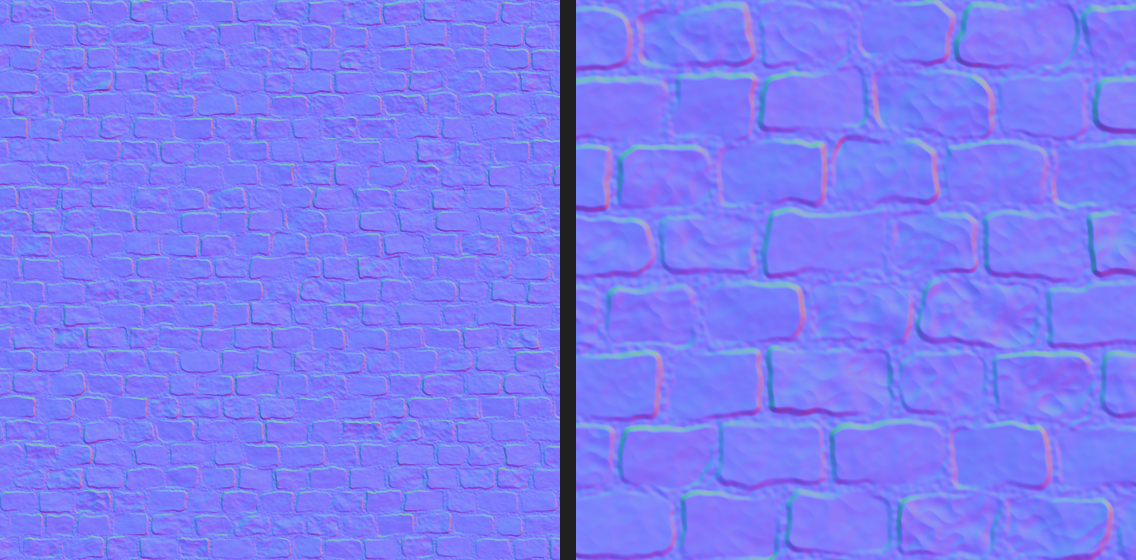
Left: the whole. Right: its middle third, enlarged.
Reproduce this texture map procedurally as a WebGL 1 fragment shader.

```glsl
precision highp float;
// Tangent-space normal map of a worn cobblestone wall laid in uneven courses.

uniform vec2 u_resolution;

const vec2 GRID = vec2(15.0, 24.0);    // stones across, courses down
const float EDGE_JITTER = 0.26;        // uneven stone widths, in cells
const float COURSE_JITTER = 0.4;       // uneven bond between courses, in cells
const float JOINT_HALF = 0.0009;       // half the joint width
const float SIZE_JITTER = 0.0010;
const float BEVEL_WIDTH = 0.0040;
const float BEVEL_HEIGHT = 0.0021;
const vec2 CORNER_RADIUS = vec2(0.005, 0.013);
const float COURSE_WAVE = 0.0065;      // slow sag of the courses
const float EDGE_BULGE = 0.0060;       // bent outlines
const float EDGE_CHIP = 0.0028;        // chipped outlines
const vec2 SKEW = vec2(0.16, 0.08);    // outlines out of square
const float TILT = 0.24;               // random lean of each stone
const float LEAN_DOWN = 0.03;          // shared lean of all stones
const vec2 ROUGHNESS = vec2(0.0012, 0.0048);
const float PITTING = 0.0006;
const float GRAIN = 0.0013;            // sandy mortar
const float SAMPLE_STEP = 0.0009;
const float SIDE_STRENGTH = 0.58;      // softens red and green
const vec3 FLAT_TONE = vec3(0.492, 0.494, 0.490);

vec2 hash2(vec2 p) {
  vec3 q = fract(p.xyx * vec3(0.1031, 0.1030, 0.0973));
  q += dot(q, q.yzx + 33.33);
  return fract((q.xx + q.yz) * q.zy);
}

float cornerSlope(vec2 cell, vec2 offset, vec2 local, vec2 period) {
  vec2 gradient = hash2(mod(cell + offset, period) + 7.0) * 2.0 - 1.0;
  return dot(gradient, local - offset);
}

// Gradient noise that tiles after the given number of cells
float noise(vec2 p, vec2 period) {
  vec2 cell = floor(p);
  vec2 f = fract(p);
  vec2 w = f * f * f * (f * (f * 6.0 - 15.0) + 10.0);
  float low = mix(cornerSlope(cell, vec2(0.0), f, period),
                  cornerSlope(cell, vec2(1.0, 0.0), f, period), w.x);
  float high = mix(cornerSlope(cell, vec2(0.0, 1.0), f, period),
                   cornerSlope(cell, vec2(1.0), f, period), w.x);
  return mix(low, high, w.y);
}

float tiledNoise(vec2 uv, vec2 frequency, vec2 shift) {
  return noise(uv * frequency + shift, frequency);
}

vec2 tiledNoise2(vec2 uv, vec2 frequency) {
  return vec2(tiledNoise(uv, frequency, vec2(3.3)), tiledNoise(uv, frequency, vec2(19.7, 9.1)));
}

float roundedBox(vec2 p, vec2 halfSize, float radius) {
  vec2 q = abs(p) - halfSize + radius;
  return length(max(q, 0.0)) + min(max(q.x, q.y), 0.0) - radius;
}

// Position of the upright joint to the left of a stone, in cells
float jointX(float column, float course) {
  return column + EDGE_JITTER * (hash2(vec2(mod(column, GRID.x), course + 40.0)).x - 0.5);
}

float surfaceHeight(vec2 uv) {
  // Bend the courses and roughen the outlines
  vec2 p = uv + EDGE_BULGE * tiledNoise2(uv, vec2(30.0, 34.0));
  p += EDGE_CHIP * tiledNoise2(uv, vec2(84.0));
  p.y += COURSE_WAVE * tiledNoise(uv, vec2(7.0, 5.0), vec2(0.0));

  // Find the stone
  float course = mod(floor(p.y * GRID.y), GRID.y);
  float bond = 0.5 * mod(course, 2.0) + COURSE_JITTER * hash2(vec2(course, 91.0)).x;
  float x = p.x * GRID.x + bond;
  float column = floor(x);
  if (x < jointX(column, course)) column -= 1.0;
  else if (x > jointX(column + 1.0, course)) column += 1.0;
  float left = jointX(column, course);
  float right = jointX(column + 1.0, course);
  vec2 id = vec2(mod(column, GRID.x), course);
  vec2 shape = hash2(id + 130.0);
  vec2 wear = hash2(id + 210.0);
  vec2 lean = hash2(id + 320.0) - 0.5;

  // Skewed, rounded outline and bevel
  vec2 local = vec2(x - 0.5 * (left + right), fract(p.y * GRID.y) - 0.5) / GRID;
  vec2 halfSize = 0.5 * vec2(right - left, 1.0) / GRID - JOINT_HALF - SIZE_JITTER * shape.yx;
  vec2 skewed = local + SKEW * (hash2(id + 410.0) - 0.5) * local.yx;
  float radius = mix(CORNER_RADIUS.x, CORNER_RADIUS.y, shape.x);
  float stone = smoothstep(0.0, BEVEL_WIDTH, -roundedBox(skewed, halfSize, radius));

  // Face: lean, broad swells, hewn facets and fine pits, stronger on worn stones
  float rough = mix(ROUGHNESS.x, ROUGHNESS.y, wear.x * wear.x);
  vec2 shift = shape * 57.0;
  float swells = tiledNoise(uv, vec2(26.0, 32.0), shift.yx);
  float facets = tiledNoise(uv, vec2(46.0, 58.0), shift);
  float chips = abs(tiledNoise(uv, vec2(72.0, 84.0), shift.yx));
  float pits = tiledNoise(uv, vec2(160.0), shift);
  float face = BEVEL_HEIGHT * mix(0.45, 1.1, wear.y);
  face += dot(local, lean * TILT + vec2(0.0, LEAN_DOWN));
  face += rough * (swells + facets - 0.7 * chips) + PITTING * (0.4 + wear.x) * pits;

  float mortar = GRAIN * tiledNoise(uv, vec2(210.0), vec2(0.0));
  return mix(mortar, face, stone);
}

void main() {
  vec2 uv = gl_FragCoord.xy / u_resolution;
  vec2 e = vec2(SAMPLE_STEP, 0.0);
  vec2 slope = vec2(surfaceHeight(uv + e.xy) - surfaceHeight(uv - e.xy),
                    surfaceHeight(uv + e.yx) - surfaceHeight(uv - e.yx)) / (2.0 * SAMPLE_STEP);
  vec3 normal = normalize(vec3(-slope, 1.0));
  gl_FragColor = vec4(FLAT_TONE + 0.5 * normal * vec3(vec2(SIDE_STRENGTH), 1.0), 1.0);
}
```
